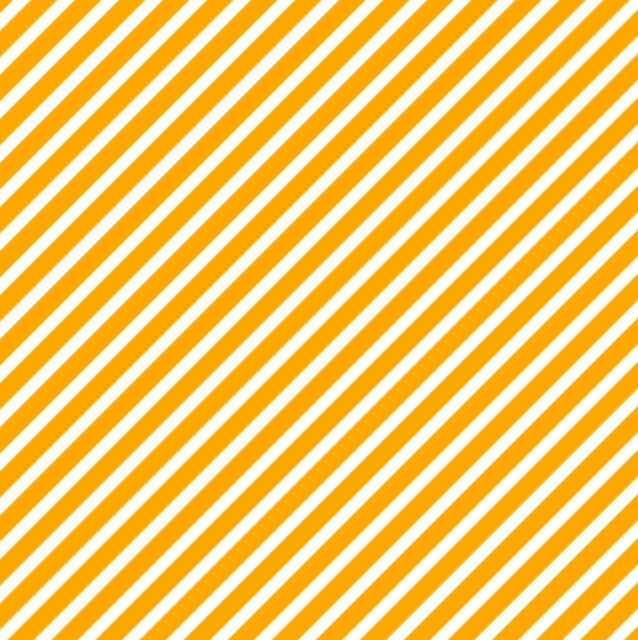
Write a WebGL 1 fragment shader that draws this pattern.

```glsl
precision highp float;
// Even orange diagonal stripes on white, with slightly soft, muted edges.

uniform vec2 u_resolution;

const vec3 ORANGE = vec3(0.995, 0.660, 0.005);
const vec3 WHITE = vec3(1.0, 1.0, 0.985);
const vec3 LUMA_WEIGHTS = vec3(0.299, 0.587, 0.114);

const float REPEATS = 14.53;        // stripes per canvas height, along either axis
const float ORANGE_SHARE = 0.6;     // orange part of each repeat
const float LUMA_BLUR = 0.0047;     // edge width of brightness, in canvas heights
const float CHROMA_BLUR = 0.0082;   // edge width of colour, in canvas heights

// Signed distance to 45 degree stripes rising to the right; negative inside.
float stripeDistance(vec2 p, float repeats, float share) {
  float phase = (p.x + 1.0 - p.y) * repeats;
  float offset = abs(fract(phase + 0.5) - 0.5);
  return (offset - 0.5 * share) / (repeats * sqrt(2.0));
}

// Smooth step of a given width centred on the edge, never below a pixel or so.
float softEdge(float d, float width, float pixel) {
  float halfWidth = 0.5 * max(width, 1.5 * pixel);
  return smoothstep(-halfWidth, halfWidth, d);
}

// Blends brightness and colour separately, so that the edges look muted.
vec3 blendLumaChroma(vec3 a, vec3 b, float lumaMix, float chromaMix) {
  float lumaA = dot(a, LUMA_WEIGHTS);
  float lumaB = dot(b, LUMA_WEIGHTS);
  vec3 chroma = mix(a - lumaA, b - lumaB, chromaMix);
  return clamp(mix(lumaA, lumaB, lumaMix) + chroma, 0.0, 1.0);
}

void main() {
  float pixel = 1.0 / u_resolution.y;
  vec2 p = gl_FragCoord.xy * pixel;

  float d = stripeDistance(p, REPEATS, ORANGE_SHARE);
  float lumaMix = softEdge(d, LUMA_BLUR, pixel);
  float chromaMix = softEdge(d, CHROMA_BLUR, pixel);

  gl_FragColor = vec4(blendLumaChroma(ORANGE, WHITE, lumaMix, chromaMix), 1.0);
}
```
